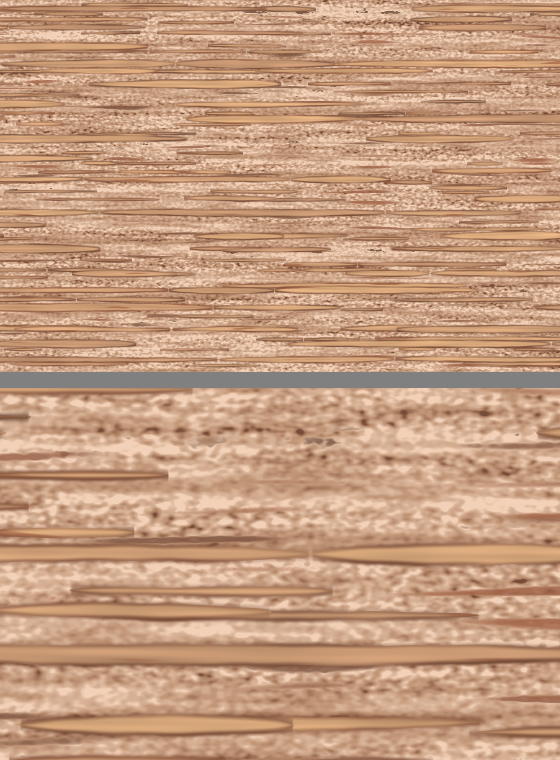
Top: the whole. Bottom: its middle third, enlarged.
A Shadertoy shader for this texture:

```glsl
#define REED_ROWS 20.0
#define REED_LENGTH 0.48
#define REED_SHARE 0.66
#define OUTLINE_WIDTH 0.0022
#define GRAIN_LEVEL 0.61
#define GRAIN_CONTRAST 1.0
#define SPECKLE_SCALE vec2(85.0, 145.0)

const vec3 UMBER = vec3(0.46, 0.30, 0.22);
const vec3 BROWN = vec3(0.66, 0.48, 0.37);
const vec3 FAWN  = vec3(0.76, 0.59, 0.47);
const vec3 SAND  = vec3(0.84, 0.69, 0.58);
const vec3 CREAM = vec3(0.95, 0.82, 0.72);
const vec3 STRAW = vec3(0.86, 0.67, 0.49);
const vec3 RUST  = vec3(0.61, 0.35, 0.24);

vec2 hash2(vec2 p) {
    vec3 q = fract(p.xyx * vec3(0.1031, 0.1030, 0.0973));
    q += dot(q, q.yzx + 33.33);
    return fract((q.xx + q.yz) * q.zy);
}

float corner(vec2 cell, vec2 offset, vec2 f) {
    return dot(hash2(cell + offset) * 2.0 - 1.0, f - offset);
}

// Gradient noise, roughly -0.7 to 0.7
float noise(vec2 p) {
    vec2 i = floor(p), f = p - i;
    vec2 u = f * f * f * (f * (f * 6.0 - 15.0) + 10.0);
    i += 200.0;
    return mix(mix(corner(i, vec2(0, 0), f), corner(i, vec2(1, 0), f), u.x),
               mix(corner(i, vec2(0, 1), f), corner(i, vec2(1, 1), f), u.x), u.y);
}

vec3 grainRamp(float v) {
    vec3 c = mix(UMBER, BROWN, smoothstep(0.0, 0.27, v));
    c = mix(c, FAWN, smoothstep(0.22, 0.48, v));
    c = mix(c, SAND, smoothstep(0.45, 0.72, v));
    return mix(c, CREAM, smoothstep(0.70, 0.95, v));
}

// Speckled pulp between the reeds
vec3 pulp(vec2 p) {
    float band = noise(p * vec2(0.8, 24.0));
    float streak = noise(p * vec2(3.0, 58.0) + 17.0);
    float fibre = noise(p * vec2(11.0, 120.0) + 41.0);
    float speckle = noise(p * SPECKLE_SCALE) + 0.6 * noise(p * SPECKLE_SCALE * 1.7 + 9.0);
    float rough = 0.65 + 0.8 * smoothstep(-0.2, 0.25, noise(p * vec2(1.5, 30.0) + 63.0));
    float v = GRAIN_LEVEL + GRAIN_CONTRAST *
        (0.35 * band + 0.5 * streak + 0.5 * fibre + 0.62 * rough * speckle);

    // Peeled pale flakes with dark crumbs
    float flake = smoothstep(0.26, 0.42, noise(p * vec2(1.7, 17.0) + 88.0) + 0.15 * fibre);
    float crumb = smoothstep(0.22, 0.34, noise(p * vec2(17.0, 75.0) + 5.0) + 0.3 * speckle);
    vec3 c = grainRamp(mix(v, 0.92 + 0.3 * speckle, 0.75 * flake));
    c = mix(c, UMBER * 0.8, 0.8 * crumb * flake);

    // Thin broken cracks, some reddish
    float crack = smoothstep(0.25, 0.42, noise(p * vec2(4.5, 82.0) + 130.0) + 0.12 * speckle);
    return mix(c, mix(UMBER, RUST, smoothstep(-0.1, 0.2, band)), 0.75 * crack);
}

// Lens-shaped reeds laid end to end in one layer of rows
vec3 addReeds(vec3 base, vec2 p, float rows, float size, float share, float seed) {
    float row = floor(p.y * rows);
    vec2 rowRnd = hash2(vec2(row + 7.0, seed));
    float along = p.x / (REED_LENGTH * size * (0.7 + 0.7 * rowRnd.x)) + rowRnd.y * 9.0;
    along += 0.22 * sin(along * 2.6 + rowRnd.x * 40.0);
    vec2 id = vec2(floor(along) + 20.0, row + seed * 3.0 + 50.0);
    vec2 rnd = hash2(id), tone = hash2(id + 71.0);
    if (rnd.x > share) return base;

    // Outline profile with uneven sides
    float t = 2.0 * fract(along) - 1.0;
    float center = (row + 0.5 + 0.44 * (rowRnd.x - 0.5)) / rows;
    center += 0.0035 * size * noise(vec2(p.x * 4.0, row + seed));
    float halfWidth = (0.0065 + 0.0055 * rnd.y) * size * pow(max(1.0 - t * t, 0.0), 0.45);
    float dy = p.y - center;
    float d = abs(dy) - halfWidth + 0.0018 * noise(vec2(p.x * 22.0, p.y * 30.0));

    // Straw body, browner towards the rim
    float fibre = noise(p * vec2(4.0, 170.0) + seed);
    float mottle = noise(p * vec2(9.0, 48.0) + 31.0);
    vec3 body = mix(STRAW, mix(FAWN, RUST, 0.2), 0.65 * tone.x * tone.x);
    body *= 1.0 + 0.16 * fibre + 0.14 * mottle;
    body = mix(body, BROWN, 0.45 * smoothstep(-0.004, 0.0, d));
    float slit = smoothstep(0.28, 0.42, noise(p * vec2(7.0, 95.0) + 54.0));
    body = mix(body, RUST, 0.6 * slit);
    float aa = 0.7 / iResolution.y;
    vec3 c = mix(base, body, 1.0 - smoothstep(-aa, aa, d));

    // Broken dark rim, heavier below and at the joints
    float joint = pow(abs(t), 14.0);
    float rim = exp(-pow(d / (OUTLINE_WIDTH * (1.0 + joint)), 2.0));
    float broken = smoothstep(-0.3, 0.3, noise(p * vec2(10.0, 35.0) + seed * 5.0));
    float weight = (dy < 0.0 ? 0.85 : 0.65) * (0.35 + 0.65 * broken);
    weight *= smoothstep(0.0, 0.02, 1.0 - abs(t));
    return mix(c, mix(UMBER * 0.85, RUST, 0.7 * tone.y), rim * weight);
}

void mainImage(out vec4 fragColor, in vec2 fragCoord) {
    vec2 p = fragCoord / iResolution.y;
    p.y += 0.004 * noise(p * vec2(2.2, 5.0) + 3.0);

    // Slivers first, then the full reeds
    vec3 color = pulp(p);
    for (int i = 0; i < 3; i++) {
        float k = float(i);
        float size = mix(0.42, 1.0, k * 0.5);
        float share = i == 2 ? REED_SHARE : 0.24;
        color = addReeds(color, p, REED_ROWS * (1.9 - 0.45 * k), size, share, k * 13.0 + 4.0);
    }
    fragColor = vec4(clamp(color, 0.0, 1.0), 1.0);
}
```
